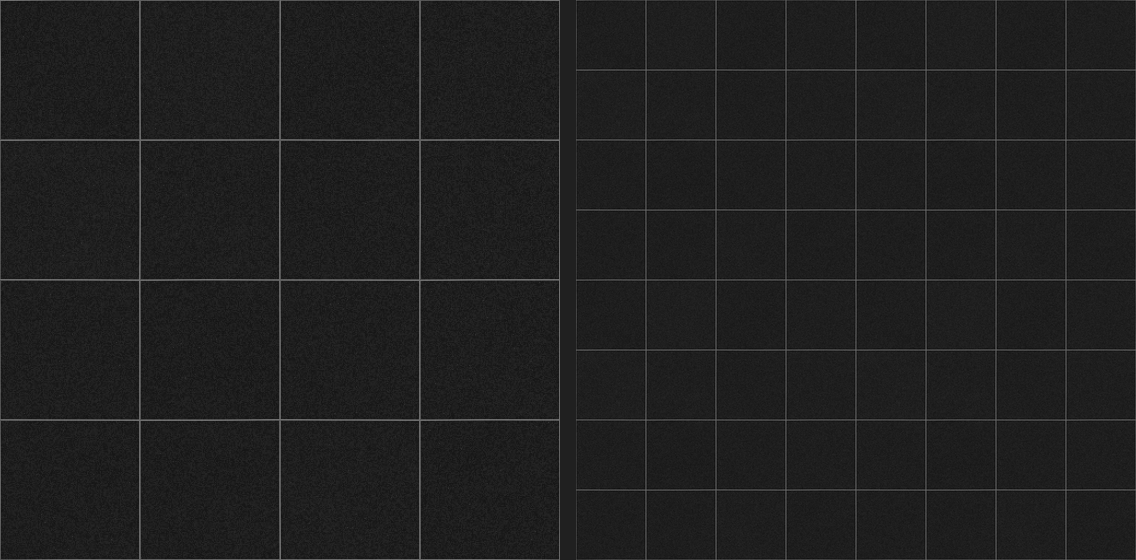
Left: one tile. Right: repeated 2 by 2.
Write a Shadertoy shader that draws this texture.

```glsl
// Square grid of near-black stone tiles parted by thin pale joints.
// Each tile has its own tone, soft mottling, fine grain and sparse specks;
// all noise wraps, so the canvas tiles without a seam.

const float TILES = 4.0;             // repeats across and down
const float JOINT_HALF = 0.0008;     // half the joint width
const float JOINT_WOBBLE = 0.00022;  // sideways drift of a joint
const float WOBBLE_CELLS = 8.0;
const vec3 STONE = vec3(0.117);
const vec3 JOINT = vec3(0.72);
const float TONE_RANGE = 0.006;      // brightness spread between tiles
const float MOTTLE = 0.004;
const float GRAIN = 0.068;
const float GRAIN_CELLS = 512.0;
const float SPECK_CELLS = 128.0;
const float SPECK_RADIUS = 0.13;     // in speck cells
const float SPECK_CHANCE = 0.06;
const float SPECK_GAIN = 0.08;
const float EDGE_SHADE = 0.035;      // dark arris beside the joint
const float EDGE_WIDTH = 0.0025;
const float RIM_GLOW = 0.003;        // faint lighter rim inside each tile
const float RIM_WIDTH = 0.012;

// Integer hash of a cell, 0 to 1
float hash(vec2 cell, float seed) {
    uvec3 q = uvec3(ivec3(vec3(cell, seed)));
    uint h = q.x * 1597334673u ^ q.y * 3812015801u ^ q.z * 2798796415u;
    h = (h ^ (h >> 16)) * 2246822519u;
    h = (h ^ (h >> 13)) * 3266489917u;
    h ^= h >> 16;
    return float(h >> 8) / 16777216.0;
}

// Value noise that wraps after `period` cells
float noise(vec2 p, float period, float seed) {
    vec2 i = floor(p), f = fract(p);
    f = f * f * (3.0 - 2.0 * f);
    vec2 a = mod(i, period), b = mod(i + 1.0, period);
    return mix(mix(hash(a, seed), hash(vec2(b.x, a.y), seed), f.x),
               mix(hash(vec2(a.x, b.y), seed), hash(b, seed), f.x), f.y);
}

float mottling(vec2 uv) {
    float sum = 0.0, gain = 0.5, cells = 12.0;
    for (int octave = 0; octave < 4; octave++) {
        sum += gain * (noise(uv * cells, cells, float(octave) + 10.0) - 0.5);
        gain *= 0.6;
        cells *= 2.0;
    }
    return sum * 2.0;
}

// Small round flecks, kept inside their cells
float specks(vec2 uv, float pixel) {
    vec2 p = uv * SPECK_CELLS;
    vec2 cell = mod(floor(p), SPECK_CELLS);
    vec2 centre = 0.3 + 0.4 * vec2(hash(cell, 21.0), hash(cell, 22.0));
    float soft = pixel * SPECK_CELLS;
    float dist = length(fract(p) - centre);
    float fleck = 1.0 - smoothstep(SPECK_RADIUS - 0.5 * soft, SPECK_RADIUS + 0.5 * soft, dist);
    return fleck * step(hash(cell, 23.0), SPECK_CHANCE) * hash(cell, 24.0);
}

// Signed distance to the nearest joint running across axis `across`
float jointOffset(float across, float along, float seed) {
    float line = round(across * TILES);
    float drift = noise(vec2(along * WOBBLE_CELLS, mod(line, TILES)), WOBBLE_CELLS, seed);
    return across - line / TILES - (drift - 0.5) * 2.0 * JOINT_WOBBLE;
}

// Share of a pixel covered by the joint
float coverage(float offset, float pixel) {
    float low = max(offset - 0.5 * pixel, -JOINT_HALF);
    float high = min(offset + 0.5 * pixel, JOINT_HALF);
    return clamp((high - low) / pixel, 0.0, 1.0);
}

void mainImage(out vec4 fragColor, in vec2 fragCoord) {
    vec2 uv = fragCoord / iResolution.xy;
    vec2 pixel = 1.0 / iResolution.xy;

    // Stone surface
    vec2 tile = mod(floor(uv * TILES), TILES);
    float shade = (hash(tile, 1.0) - 0.5) * TONE_RANGE;
    shade += mottling(uv) * MOTTLE;
    shade += (noise(uv * GRAIN_CELLS, GRAIN_CELLS, 2.0) - 0.5) * GRAIN;
    shade += specks(uv, pixel.y) * SPECK_GAIN;

    // Tile edges
    vec2 offset = vec2(jointOffset(uv.x, uv.y, 3.0), jointOffset(uv.y, uv.x, 4.0));
    float edge = max(min(abs(offset.x), abs(offset.y)) - JOINT_HALF, 0.0);
    shade += RIM_GLOW * exp(-edge / RIM_WIDTH) - EDGE_SHADE * exp(-edge / EDGE_WIDTH);

    // Joints
    float joint = max(coverage(offset.x, pixel.x), coverage(offset.y, pixel.y));
    fragColor = vec4(mix(STONE + shade, JOINT, joint), 1.0);
}
```
